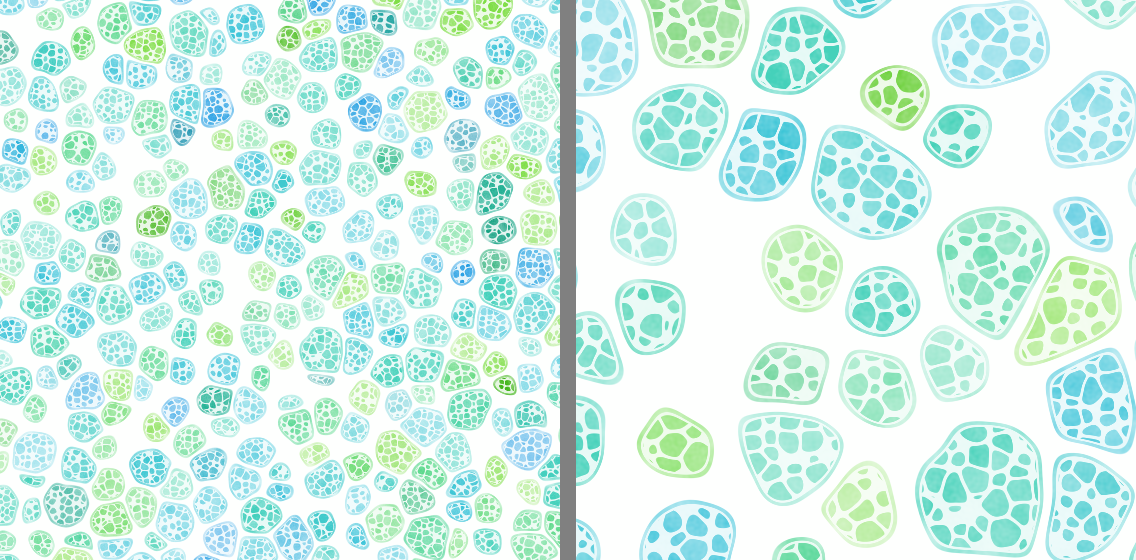
Left, the full canvas; right, a detail of the centre.
Give the GLSL for this pattern, as a Shadertoy shader.

```glsl
// Watercolour pebbles on white paper, each filled with small rounded bubbles.
// A power diagram of jittered circles, rounded by a soft minimum, packs both
// the pebbles and, at a finer scale, the bubbles inside them.

vec2 hash2(vec2 p) {
    vec3 q = fract(p.xyx * vec3(0.1031, 0.1030, 0.0973));
    q += dot(q, q.yzx + 33.33);
    return fract((q.xx + q.yz) * q.zy);
}

float gradientNoise(vec2 p) {
    vec2 i = floor(p), f = fract(p);
    vec2 u = f * f * f * (f * (f * 6.0 - 15.0) + 10.0);
    vec4 g;
    for (int k = 0; k < 4; k++) {
        vec2 corner = vec2(k & 1, k >> 1);
        g[k] = dot(2.0 * hash2(i + corner) - 1.0, f - corner);
    }
    return mix(mix(g.x, g.y, u.x), mix(g.z, g.w, u.x), u.y);
}

// Centre (xy) and radius (z) of the circle owned by a grid cell
vec3 circleOf(vec2 cell, vec2 radii) {
    vec2 jitter = 0.31 * (2.0 * hash2(cell) - 1.0);
    float size = pow(hash2(cell + 31.7).x, 1.3);
    vec2 stagger = vec2(0.0, 0.5 * mod(cell.x, 2.0));
    return vec3(cell + 0.5 + jitter + stagger, mix(radii.x, radii.y, size));
}

// Inner distance to the rounded outline (x) and the owning cell (yz)
vec3 packing(vec2 p, vec2 radii, float gap) {
    vec2 base = floor(p), owner = base;
    vec3 own = vec3(0.0);
    float best = 1e5;
    for (int y = -2; y <= 2; y++)
    for (int x = -2; x <= 2; x++) {
        vec2 cell = base + vec2(x, y);
        vec3 c = circleOf(cell, radii);
        float power = dot(p - c.xy, p - c.xy) - c.z * c.z;
        if (power < best) { best = power; own = c; owner = cell; }
    }

    // Slightly stretched circle that limits the shape
    vec2 h = hash2(owner + 57.3);
    float a = 6.2832 * h.x, stretch = 1.0 + 0.2 * h.y;
    vec2 q = mat2(cos(a), -sin(a), sin(a), cos(a)) * (p - own.xy);
    float sum = exp(-16.0 * (own.z * 1.08 - length(q * vec2(stretch, 1.0 / stretch))));

    // Straight borders shared with the neighbours
    for (int y = -2; y <= 2; y++)
    for (int x = -2; x <= 2; x++) {
        vec2 cell = base + vec2(x, y);
        if (cell == owner) continue;
        vec3 c = circleOf(cell, radii);
        float power = dot(p - c.xy, p - c.xy) - c.z * c.z;
        float border = (power - best) / (2.0 * length(c.xy - own.xy));
        sum += exp(-16.0 * (border - gap));
    }
    return vec3(-log(sum) / 16.0, owner);
}

// Ink from lime through mint and aqua to blue
vec3 inkColour(float t) {
    vec3 c = mix(vec3(0.50, 0.87, 0.28), vec3(0.36, 0.85, 0.55), smoothstep(0.16, 0.30, t));
    c = mix(c, vec3(0.27, 0.82, 0.73), smoothstep(0.30, 0.46, t));
    c = mix(c, vec3(0.24, 0.77, 0.85), smoothstep(0.48, 0.66, t));
    return mix(c, vec3(0.14, 0.62, 0.89), smoothstep(0.74, 0.90, t));
}

void mainImage(out vec4 fragColor, in vec2 fragCoord) {
    const float bubbleScale = 5.0;
    float pixel = 16.0 / iResolution.y;
    vec2 p = fragCoord * pixel + 7.3;

    // Hand-drawn wobble of the outlines
    vec2 wobble = vec2(gradientNoise(p * 1.7), gradientNoise(p * 1.7 + 40.0));
    vec3 pebble = packing(p + 0.13 * wobble, vec2(0.31, 0.68), 0.05);
    vec2 id = pebble.yz;
    float edge = pebble.x;

    // Bubbles, kept clear of the pebble's rim
    vec2 bubbleUV = p * bubbleScale * mix(0.9, 1.12, hash2(id + 9.1).x) + id * 17.3;
    bubbleUV += 0.2 * vec2(gradientNoise(bubbleUV), gradientNoise(bubbleUV + 20.0));
    vec3 bubble = packing(bubbleUV, vec2(0.28, 0.80), 0.07);
    float inside = min(bubble.x / bubbleScale, edge - 0.05);

    // Hue, depth and dilution of each pebble
    vec2 h = hash2(id + 3.9), g = hash2(id + 71.3);
    float hue = 0.52 * h.x + 0.48 * h.y + 0.2 * gradientNoise(id * 0.31);
    vec3 ink = inkColour(hue);
    ink = mix(ink, ink * ink * 0.92, smoothstep(0.82, 1.0, g.x));
    float strength = mix(0.48, 1.0, g.y);

    // Pigment: pale wash, broken rim line and bubbles of uneven tone
    float soft = 0.6 * pixel;
    float mottling = 1.0 + 0.25 * gradientNoise(p * 4.0) + 0.18 * gradientNoise(p * 23.0);
    float wash = 0.13 * smoothstep(-soft, soft, edge);
    float rim = 1.0 - smoothstep(0.012, 0.012 + 2.0 * soft, abs(edge - 0.012));
    rim *= 0.6 + 0.6 * gradientNoise(p * 3.0 + 11.0);
    float tone = mix(0.76, 1.05, hash2(bubble.yz + 5.7).y);
    float fill = tone * smoothstep(-soft, soft, inside);
    float pigment = clamp(max(wash, max(rim, fill)) * strength * mottling, 0.0, 1.0);

    fragColor = vec4(mix(vec3(0.995, 1.0, 0.998), ink, pigment), 1.0);
}
```
